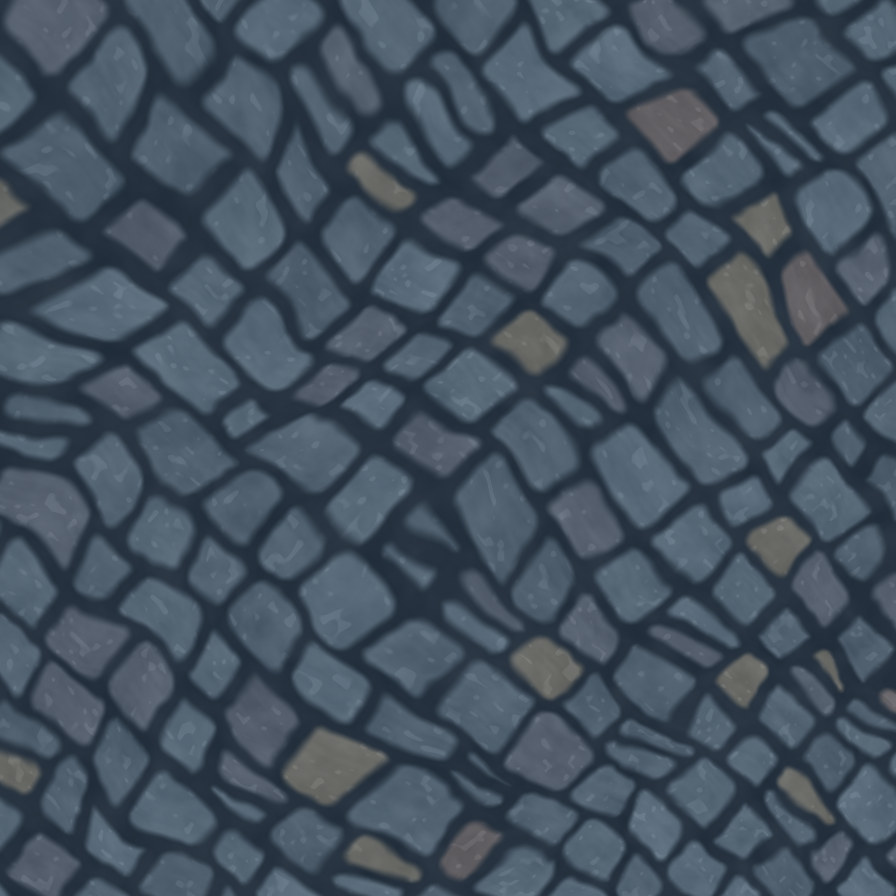
Write a WebGL 1 fragment shader that draws this texture.

```glsl
precision highp float;
uniform vec2 u_resolution;

// Layout: stones per canvas width, course direction and bend
const float STONES = 13.0;
const float COURSE_ANGLE = -0.75;
const vec2 BEND = vec2(0.23, 0.23);
const float STONE_ASPECT = 1.12;
const float ROW_WOBBLE = 0.20;
const float COLUMN_JITTER = 0.23;
const float TILT = 0.30;
const float TWIST = 0.16;
const float SPLIT_SHARE = 0.10;

// Joints, in stone units
const float JOINT_WIDTH = 0.045;
const float JOINT_VARIATION = 0.05;
const float EDGE_SOFTNESS = 0.095;
const float CORNER_RADIUS = 0.24;

// Colours
const vec3 JOINT_DARK = vec3(0.115, 0.165, 0.215);
const vec3 JOINT_LIGHT = vec3(0.185, 0.230, 0.280);
const vec3 STONE_DARK = vec3(0.295, 0.355, 0.412);
const vec3 STONE_LIGHT = vec3(0.358, 0.428, 0.488);
const vec3 STONE_MAUVE = vec3(0.335, 0.360, 0.410);
const vec3 STONE_TAN = vec3(0.410, 0.415, 0.400);
const vec3 STONE_ROSE = vec3(0.385, 0.375, 0.390);

float hash(vec2 p) {
  vec3 q = fract(p.xyx * 0.1031);
  q += dot(q, q.yzx + 33.33);
  return fract((q.x + q.y) * q.z);
}

float noise(vec2 p) {
  vec2 i = floor(p), f = fract(p);
  f = f * f * (3.0 - 2.0 * f);
  return mix(mix(hash(i), hash(i + vec2(1, 0)), f.x),
             mix(hash(i + vec2(0, 1)), hash(i + vec2(1, 1)), f.x), f.y);
}

float fbm(vec2 p) {
  float sum = 0.0, gain = 0.5;
  for (int i = 0; i < 4; i++) {
    sum += gain * noise(p);
    p = mat2(1.6, 1.2, -1.2, 1.6) * p + 7.3;
    gain *= 0.5;
  }
  return sum / 0.9375;
}

vec2 complexMul(vec2 a, vec2 b) {
  return vec2(a.x * b.x - a.y * b.y, a.x * b.y + a.y * b.x);
}

mat2 rotation(float a) {
  return mat2(cos(a), sin(a), -sin(a), cos(a));
}

// Height of the joint below a row, at position x
float rowEdge(float row, float x) {
  return row + ROW_WOBBLE * (2.0 * noise(vec2(x * 0.9, row * 7.0)) - 1.0);
}

// Position of the joint left of a column, leaning with y
float columnEdge(float column, float row, float y) {
  vec2 id = vec2(column, row);
  float lean = TILT * (hash(id + 31.0) - 0.5) * (y - row - 0.5);
  return column + COLUMN_JITTER * (2.0 * hash(id + 11.0) - 1.0) + lean;
}

void main() {
  vec2 uv = gl_FragCoord.xy / u_resolution;

  // Conformal bend keeps stones square while the courses turn
  vec2 z = uv - 0.5;
  vec2 p = rotation(-COURSE_ANGLE) * (z + 0.5 * complexMul(BEND, complexMul(z, z)));
  p *= STONES;
  p += 0.9 * (vec2(noise(p * 0.3 + 5.0), noise(p * 0.3 + 47.0)) - 0.5);
  p += 0.20 * (vec2(noise(p * 1.4 + 19.0), noise(p * 1.4 + 73.0)) - 0.5);
  p += 0.05 * (vec2(noise(p * 5.0 + 3.0), noise(p * 5.0 + 61.0)) - 0.5);
  p.x /= STONE_ASPECT;

  // Find the row, then the column within it
  float row = floor(p.y);
  if (p.y < rowEdge(row, p.x)) row -= 1.0;
  else if (p.y > rowEdge(row + 1.0, p.x)) row += 1.0;
  float bottom = rowEdge(row, p.x), top = rowEdge(row + 1.0, p.x);

  vec2 q = vec2(p.x + 9.0 * hash(vec2(row, 5.0)), p.y);
  float column = floor(q.x);
  if (q.x < columnEdge(column, row, q.y)) column -= 1.0;
  else if (q.x > columnEdge(column + 1.0, row, q.y)) column += 1.0;
  float left = columnEdge(column, row, q.y);
  float right = columnEdge(column + 1.0, row, q.y);

  // Some cells hold two half stones
  vec2 id = vec2(column, row);
  if (hash(id + 83.0) < SPLIT_SHARE) {
    float middle = mix(bottom, top, 0.5) + 0.2 * (q.x - column - 0.5);
    if (q.y > middle) { bottom = middle; id += 400.0; }
    else top = middle;
  }

  // Rounded, slightly twisted outline
  vec2 center = 0.5 * vec2(left + right, bottom + top);
  vec2 halfSize = 0.5 * vec2(right - left, top - bottom);
  vec2 local = rotation(TWIST * (hash(id + 51.0) - 0.5)) * (q - center);
  vec2 inset = (halfSize - abs(local)) * vec2(STONE_ASPECT, 1.0);
  float depth = CORNER_RADIUS - length(max(CORNER_RADIUS - inset, 0.0));
  float joint = JOINT_WIDTH + JOINT_VARIATION * noise(p * 1.1 + 29.0)
              + 0.09 * pow(hash(id + 67.0), 6.0);
  float stoneMask = smoothstep(joint - 0.5 * EDGE_SOFTNESS, joint + EDGE_SOFTNESS, depth);

  // Stone tint, with rare warm stones
  vec3 stone = mix(STONE_DARK, STONE_LIGHT, 0.15 + 0.75 * hash(id + 101.0));
  stone = mix(stone, STONE_MAUVE, 0.6 * step(0.82, hash(id + 131.0)));
  float rare = hash(id + 151.0);
  if (rare > 0.97) stone = STONE_TAN;
  else if (rare > 0.94) stone = STONE_ROSE;

  // Worn surface: blotches, streaks along the stone and a gentle slope
  float blotch = fbm(p * 3.5 + id * 3.0) - 0.5;
  float streak = noise(local * vec2(3.0, 14.0) + id * 5.0) - 0.5;
  vec2 slope = vec2(hash(id + 171.0), hash(id + 191.0)) - 0.5;
  stone += 0.085 * blotch + 0.018 * streak + 0.07 * dot(slope, local);
  stone += 0.05 * smoothstep(0.74, 0.88, noise(p * 9.0));

  vec3 jointColor = mix(JOINT_DARK, JOINT_LIGHT, fbm(p * 2.5 + 90.0));
  gl_FragColor = vec4(mix(jointColor, stone, stoneMask), 1.0);
}
```
